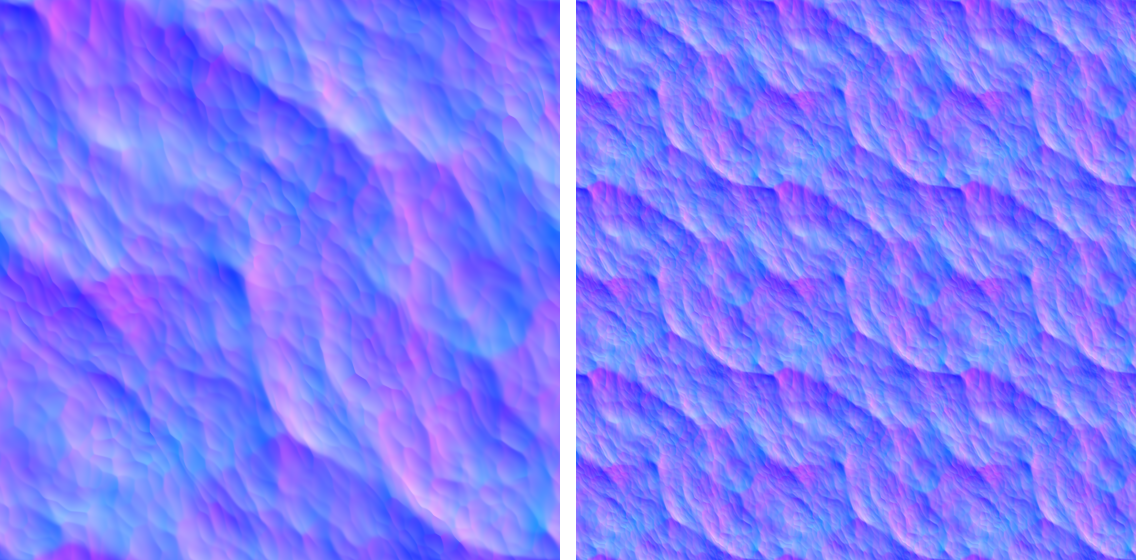
Left, the tile; right, the same tile 3 across and 3 down.
Write a WebGL 1 fragment shader that draws this texture map.

```glsl
precision highp float;
// Tiling normal map of weathered rock: slanted, rounded lumps that meet in creases.
// Each layer is a wrapping cellular field with stretched distances; its slope is the
// softly weighted offset to the nearby lump centres. Layers are summed into red/green.

uniform vec2 u_resolution;

const float TAU = 6.2831853;
const int LAYERS = 4;
const float FIRST_CELLS = 4.0;           // lumps per side in the coarsest layer
const float FIRST_STRENGTH = 0.215;      // slope contrast of the coarsest layer
const float STRENGTH_FALLOFF = 0.72;
const vec2 SLOPE_GAIN = vec2(1.15, 0.9); // relief sideways and upwards
const float GRAIN_ANGLE = -1.04;         // mean direction of the long axis of the lumps
const float GRAIN_SPREAD = 1.1;          // range of directions between single lumps
const vec2 STRETCH = vec2(0.7, 1.36);    // distance scale along and across the grain
const float SIZE_SPREAD = 0.5;           // uneven lump sizes
const float TILT = 0.45;                 // random lean of each lump
const float SOFT = 6.0;                  // crispness of the softest creases
const float SHARP = 60.0;                // crispness of the sharpest creases
const float WARP = 0.014;                // waviness of the outlines
const vec2 FLAT_TONE = vec2(0.477, 0.475);
const float BLUE = 1.0;

vec3 hash3(vec2 cell, float seed) {
  vec3 p = fract(vec3(cell.xyx + seed * 7.31) * vec3(0.1031, 0.1030, 0.0973));
  p += dot(p, p.yxz + 33.33);
  return fract((p.xxy + p.yzz) * p.zyx);
}

// Nested sines with whole frequencies, so the bent plane still wraps.
vec2 warp(vec2 p) {
  float freq = 1.0;
  for (int i = 0; i < 4; i++) {
    vec2 phase = vec2(1.7, 4.1) * (float(i) + 1.0);
    p += WARP / freq * sin(TAU * freq * (p.yx + vec2(p.x, -p.y)) + phase);
    freq = freq * 2.0 + 1.0;
  }
  return p;
}

// Slow wrapping variation from 0 to 1.
float patches(vec2 p, float seed) {
  float a = sin(TAU * (2.0 * p.x + p.y) + seed);
  float b = sin(TAU * (p.x - 3.0 * p.y) + 2.3 * seed + a);
  return 0.5 + 0.25 * (a + b);
}

// Slope of one layer of lumps; a higher crispness gives sharper creases.
vec2 lumpSlope(vec2 p, float cells, float crispness, float seed) {
  vec2 q = p * cells;
  vec2 base = floor(q);
  vec2 slopeSum = vec2(0.0);
  float weightSum = 1e-20;
  for (int y = -2; y <= 2; y++) {
    for (int x = -2; x <= 2; x++) {
      vec2 cell = base + vec2(float(x), float(y));
      vec2 wrapped = mod(cell, cells);
      vec3 place = hash3(wrapped, seed);
      vec3 pose = hash3(wrapped, seed + 5.0);
      float angle = GRAIN_ANGLE + GRAIN_SPREAD * (pose.z - 0.5);
      vec2 along = vec2(cos(angle), sin(angle));
      vec2 across = vec2(-along.y, along.x);
      vec2 toCentre = cell + place.xy - q;
      vec2 local = STRETCH * vec2(dot(toCentre, along), dot(toCentre, across));
      float weight = exp(-crispness * (dot(local, local) + SIZE_SPREAD * place.z));
      vec2 lean = TILT * (pose.xy - 0.5);
      vec2 steep = STRETCH * local;
      slopeSum += weight * (along * steep.x + across * steep.y + lean);
      weightSum += weight;
    }
  }
  return slopeSum / weightSum;
}

void main() {
  vec2 uv = gl_FragCoord.xy / u_resolution;
  vec2 p = warp(uv);

  vec2 slope = vec2(0.0);
  float cells = FIRST_CELLS;
  float strength = FIRST_STRENGTH;
  for (int i = 0; i < LAYERS; i++) {
    float layer = float(i);
    // Only some creases are sharp, and the finer layers are softer.
    float sharpness = patches(p, layer + 1.0);
    float crispness = mix(SOFT, SHARP / (1.0 + 1.5 * layer), sharpness * sharpness);
    float roughness = mix(0.65, 1.3, patches(p, layer * 1.9 + 4.0));
    slope += strength * roughness * lumpSlope(p, cells, crispness, layer + 1.0);
    cells = cells * 2.0 + 1.0;
    strength *= STRENGTH_FALLOFF;
  }

  gl_FragColor = vec4(clamp(FLAT_TONE + SLOPE_GAIN * slope, 0.0, 1.0), BLUE, 1.0);
}
```
